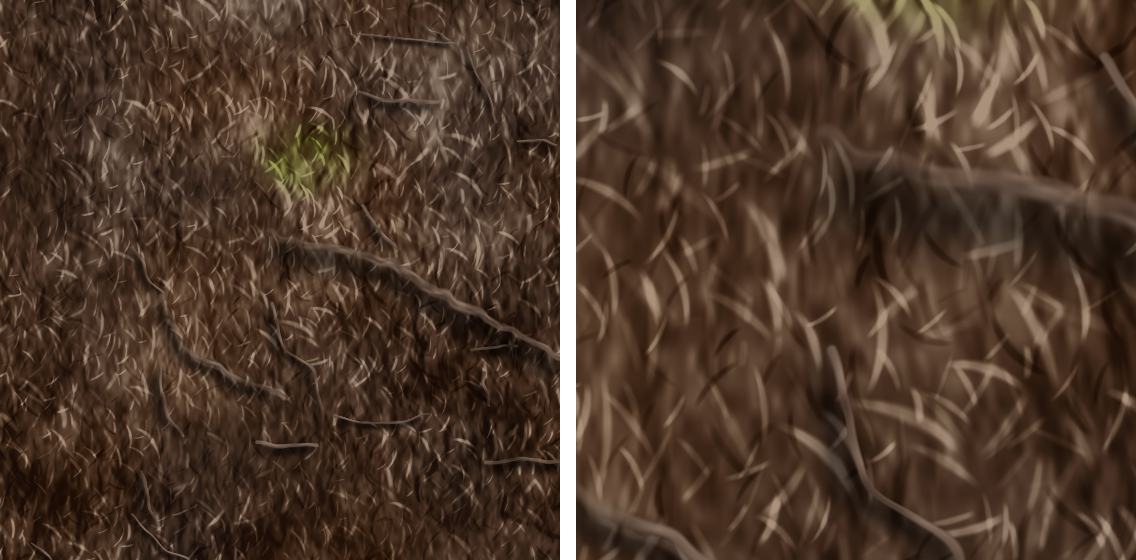
Left, the full canvas; right, a detail of the centre.
Write a WebGL 1 fragment shader that draws this texture.

```glsl
precision highp float;
uniform vec2 u_resolution;

float hash(vec2 p) {
  return fract(sin(dot(p, vec2(127.1, 311.7))) * 43758.5453);
}

float noise(vec2 p) {
  vec2 i = floor(p), f = fract(p);
  f = f * f * (3.0 - 2.0 * f);
  return mix(mix(hash(i), hash(i + vec2(1.0, 0.0)), f.x),
             mix(hash(i + vec2(0.0, 1.0)), hash(i + 1.0), f.x), f.y);
}

float ramp(float a, float b, float x) {
  return clamp((x - a) / (b - a), 0.0, 1.0);
}

// Soil and straw colours from deep shade to sunlit
vec3 earth(float tone) {
  vec3 c = mix(vec3(0.09, 0.045, 0.025), vec3(0.13, 0.07, 0.04), ramp(-2.6, -1.75, tone));
  c = mix(c, vec3(0.20, 0.13, 0.08), ramp(-1.75, -0.92, tone));
  c = mix(c, vec3(0.27, 0.18, 0.13), ramp(-0.92, -0.24, tone));
  c = mix(c, vec3(0.33, 0.24, 0.18), ramp(-0.24, 0.36, tone));
  c = mix(c, vec3(0.42, 0.33, 0.26), ramp(0.36, 0.97, tone));
  c = mix(c, vec3(0.55, 0.46, 0.39), ramp(0.97, 1.7, tone));
  return mix(c, vec3(0.66, 0.57, 0.49), ramp(1.7, 2.8, tone));
}

// Short bent blades, one per cell, lighter or darker than the ground
float blades(vec2 p, float cells, float seed) {
  p = p * cells + seed;
  vec2 cell = floor(p);
  float tone = 0.0;
  for (int y = -1; y <= 1; y++) {
    for (int x = -1; x <= 1; x++) {
      vec2 id = cell + vec2(float(x), float(y));
      float r = hash(id + 7.3), light = hash(id + 19.1), turn = hash(id + 31.7);
      vec2 d = p - id - vec2(hash(id), hash(id + 3.9));
      float angle = (turn + r - 1.0) * 1.5 - 0.08;
      float c = cos(angle), s = sin(angle);
      d = vec2(c * d.x + s * d.y, c * d.y - s * d.x);
      d.x += (light - 0.5) * 0.6 * d.y * d.y;
      float halfLength = mix(0.45, 0.95, r);
      float halfWidth = mix(0.1, 0.19, turn) * (1.0 - 0.5 * abs(d.y));
      float mask = (1.0 - smoothstep(0.2 * halfWidth, halfWidth, abs(d.x)))
                 * (1.0 - smoothstep(0.5 * halfLength, halfLength, abs(d.y)));
      tone += mask * mix(-1.1, 2.0, light);
    }
  }
  return tone;
}

// Weathered twig from a to b with a soft shadow on its lower side
vec3 twig(vec3 ground, vec2 p, vec2 a, vec2 b, float width, float seed) {
  float len = length(b - a);
  vec2 dir = (b - a) / len;
  vec2 q = vec2(dot(p - a, dir), dot(p - a, vec2(-dir.y, dir.x)));
  float t = clamp(q.x / len, 0.0, 1.0);
  q.y += (noise(vec2(t * 3.0, seed)) - 0.5) * 0.16 * len;
  q.y += (noise(vec2(q.x * 45.0, seed + 5.0)) - 0.5) * width;
  float side = (q.y + 2.2 * width) / (2.2 * width);
  float ends = smoothstep(-0.02, 0.04, q.x) * (1.0 - smoothstep(len - 0.04, len + 0.02, q.x));
  ground *= 1.0 - 0.5 * exp(-side * side) * ends;
  float w = width * mix(0.55, 1.0, noise(vec2(t * 5.0, seed + 9.0)));
  float dist = length(vec2(q.x - t * len, q.y));
  float mask = 1.0 - smoothstep(0.45 * w, 1.2 * w, dist);
  float grain = noise(vec2(q.x * 60.0, q.y * 200.0 + seed));
  vec3 bark = mix(vec3(0.35, 0.26, 0.21), vec3(0.62, 0.52, 0.45), grain);
  bark *= 0.88 + 0.2 * clamp(q.y / w, -1.0, 1.0);
  float cover = smoothstep(0.1, 0.5, noise(vec2(q.x * 18.0, seed + 13.0)));
  return mix(ground, bark, mask * mix(0.35, 0.9, cover));
}

void main() {
  vec2 p = gl_FragCoord.xy / u_resolution.y;

  // Broad light and shade
  float broad = 1.7 * (noise(p * 3.5 + 4.0) - 0.5) + 1.5 * (noise(p * 9.0 + 21.0) - 0.5);
  broad += 0.45 * (p.y - p.x);

  // Matted grass: leaning streaks under loose blades
  vec2 lean = p + vec2(0.03 * noise(p * 8.0 + 2.0), 0.0);
  float mat = 1.8 * (noise(lean * vec2(85.0, 30.0)) - 0.5);
  mat += 1.5 * (noise(lean * vec2(170.0, 75.0) + 40.0) - 0.5);
  mat += blades(p, 23.0, 11.0) + blades(p, 33.0, 47.0) + 0.9 * blades(p, 46.0, 83.0);
  float contrast = mix(0.65, 1.2, noise(p * 5.0 + 60.0));
  vec3 colour = earth(broad + contrast * (mat - 0.3));

  // Uneven warmth and a mossy patch
  colour += (noise(p * 6.0 + 33.0) - 0.5) * vec3(0.03, 0.0, -0.025);
  float moss = 1.0 - smoothstep(0.02, 0.11, length((p - vec2(0.55, 0.72)) * vec2(0.8, 1.2)));
  colour = mix(colour, colour * vec3(0.9, 1.15, 0.55), moss * (0.4 + 0.6 * noise(p * 20.0)));

  // Scattered thin twigs
  for (int i = 0; i < 16; i++) {
    float n = float(i);
    vec2 start = vec2(hash(vec2(n, 1.0)), hash(vec2(n, 2.0)));
    float angle = mix(-1.35, 0.45, hash(vec2(n, 3.0)));
    float len = mix(0.05, 0.2, hash(vec2(n, 4.0)));
    float width = mix(0.0025, 0.0048, hash(vec2(n, 5.0)));
    colour = twig(colour, p, start, start + len * vec2(cos(angle), sin(angle)), width, n * 3.7);
  }

  // Fallen branch and the larger sticks around it
  colour = twig(colour, p, vec2(0.27, 0.45), vec2(0.50, 0.28), 0.006, 71.0);
  colour = twig(colour, p, vec2(0.49, 0.46), vec2(0.575, 0.26), 0.0045, 82.0);
  colour = twig(colour, p, vec2(0.48, 0.58), vec2(1.02, 0.35), 0.0105, 93.0);

  gl_FragColor = vec4(clamp(colour, 0.0, 1.0), 1.0);
}
```
